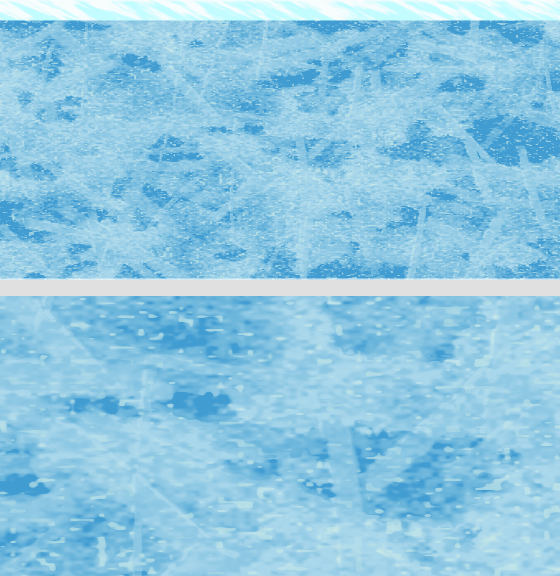
Top: the whole. Bottom: its middle third, enlarged.
Reproduce this texture procedurally as a Shadertoy shader.

```glsl
// Scuffed blue skating ice with criss-cross scratches below a bright snowy edge.

const vec3 DEEP  = vec3(0.25, 0.61, 0.82);
const vec3 MID   = vec3(0.42, 0.71, 0.86);
const vec3 LIGHT = vec3(0.55, 0.78, 0.89);
const vec3 PALE  = vec3(0.66, 0.84, 0.92);
const vec3 FROST = vec3(0.78, 0.91, 0.91);
const vec3 CYAN  = vec3(0.76, 0.99, 1.00);
const vec3 SNOW  = vec3(0.97, 0.99, 0.99);

const int STROKES = 100;
const float EDGE_Y = 0.927;

float hash(vec2 p) {
    vec3 q = fract(vec3(p.xyx) * 0.1031);
    q += dot(q, q.yzx + 33.33);
    return fract((q.x + q.y) * q.z);
}

float noise(vec2 p) {
    vec2 i = floor(p), f = fract(p);
    f = f * f * (3.0 - 2.0 * f);
    return mix(mix(hash(i), hash(i + vec2(1, 0)), f.x),
               mix(hash(i + vec2(0, 1)), hash(i + vec2(1, 1)), f.x), f.y);
}

float fbm(vec2 p) {
    float sum = 0.0, amp = 0.53;
    for (int i = 0; i < 4; i++) {
        sum += amp * noise(p);
        p = p * 2.03 + 17.3;
        amp *= 0.5;
    }
    return sum;
}

vec2 rotate(vec2 p, float a) {
    float c = cos(a), s = sin(a);
    return vec2(c * p.x + s * p.y, c * p.y - s * p.x);
}

// x: soft scraped veil, y: thin bright rim along one side of each stroke
vec2 scratches(vec2 p, float aspect, float px) {
    vec2 cover = vec2(0.0);
    for (int i = 0; i < STROKES; i++) {
        float id = float(i) + 1.0;
        vec2 centre = vec2(hash(vec2(id, 1.7)) * aspect, hash(vec2(id, 5.3)));
        float turn = hash(vec2(id, 9.1)) - 0.5;
        float angle = hash(vec2(id, 13.9)) < 0.7 ? turn * 1.7 : 1.5 + turn * 0.9;
        float halfLen = mix(0.08, 0.30, hash(vec2(id, 21.2)));
        float halfWidth = mix(0.005, 0.026, hash(vec2(id, 27.4)));
        float strength = mix(0.45, 1.0, hash(vec2(id, 31.8)));

        vec2 q = rotate(p - centre, angle);
        q.y += (hash(vec2(id, 37.5)) - 0.5) * 0.8 * q.x * q.x;
        float ends = 1.0 - smoothstep(halfLen * 0.75, halfLen, abs(q.x));
        float body = 1.0 - smoothstep(halfWidth * 0.7, halfWidth * 1.2, abs(q.y));
        float rim = 1.0 - smoothstep(0.001, 0.003 + px, abs(q.y - halfWidth));
        cover = max(cover, ends * strength * vec2(body, rim));
    }
    return cover;
}

vec3 iceRamp(float t) {
    vec3 c = mix(DEEP, MID, smoothstep(0.10, 0.32, t));
    c = mix(c, LIGHT, smoothstep(0.30, 0.54, t));
    c = mix(c, PALE, smoothstep(0.52, 0.74, t));
    return mix(c, FROST, smoothstep(0.76, 1.05, t));
}

vec3 ice(vec2 p, float aspect, float px) {
    // Ragged edges come from fine grain displacing the lookups
    float grain = noise(p * vec2(75.0, 170.0));
    float fine = noise(p * vec2(130.0, 240.0) + 40.0);
    vec2 wobble = 0.012 * vec2(grain - 0.5, fine - 0.5);
    vec2 marks = scratches(p + wobble * 0.4, aspect, px);

    float cloud = fbm(p * vec2(4.5, 8.0) + 3.0);
    float hollow = fbm((p + wobble) * vec2(6.0, 13.0) + 51.0);
    float tone = 0.49 + 1.0 * (cloud - 0.5);
    tone -= 0.36 * (1.0 - smoothstep(0.37, 0.43, hollow));
    tone = mix(tone, 0.66, 0.78 * marks.x);

    // Grain is strongest on bare ice
    float bare = 1.0 - 0.55 * marks.x;
    tone += bare * (0.32 * (grain - 0.5) + 0.24 * (fine - 0.5));
    tone += 0.20 * marks.y * smoothstep(0.2, 0.6, grain);

    float flake = noise(p * vec2(85.0, 190.0) + 90.0);
    float flakes = bare * smoothstep(0.74, 0.90, flake);
    return mix(iceRamp(tone), FROST, 0.65 * flakes);
}

vec3 snowEdge(vec2 p) {
    vec2 q = rotate(p, -0.45);
    float streak = fbm(q * vec2(9.0, 55.0));
    float height = (p.y - EDGE_Y) / (1.0 - EDGE_Y);
    return mix(CYAN, SNOW, smoothstep(0.38, 0.68, streak + 0.16 * (height - 0.5)));
}

void mainImage(out vec4 fragColor, in vec2 fragCoord) {
    vec2 p = fragCoord / iResolution.y;
    float px = 1.0 / iResolution.y;
    float aspect = iResolution.x / iResolution.y;

    vec3 color = ice(p, aspect, px);
    color = mix(color, snowEdge(p), smoothstep(EDGE_Y - px, EDGE_Y + px, p.y));

    // Pale hairlines at the upper and lower borders
    float border = max(smoothstep(0.992, 0.997, p.y), 1.0 - smoothstep(0.003, 0.008, p.y));
    color = mix(color, SNOW, 0.7 * border);
    fragColor = vec4(color, 1.0);
}
```
